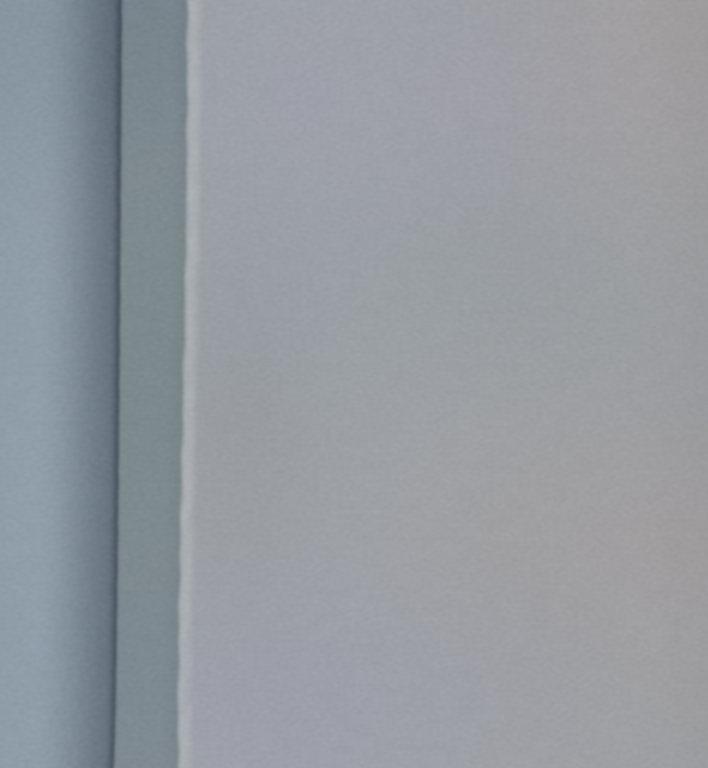
This texture is drawn by a WebGL 2 fragment shader. Its source:

```glsl
#version 300 es
precision highp float;
// A pale grey wall panel beside a shaded recess, a narrow side strip and a bright worn edge.

uniform vec2 u_resolution;
out vec4 fragColor;

// Colours
const vec3 RECESS_LIGHT = vec3(0.555, 0.610, 0.655);
const vec3 RECESS_SHADE = vec3(0.385, 0.435, 0.480);
const vec3 GROOVE_DARK  = vec3(0.265, 0.305, 0.350);
const vec3 STRIP_COOL   = vec3(0.495, 0.540, 0.575);
const vec3 STRIP_GREEN  = vec3(0.490, 0.542, 0.552);
const vec3 EDGE_LIGHT   = vec3(0.670, 0.688, 0.702);
const vec3 PANEL_LEFT   = vec3(0.612, 0.632, 0.655);
const vec3 PANEL_RIGHT  = vec3(0.622, 0.626, 0.638);
const vec3 VIOLET_TINT  = vec3(0.004, -0.003, 0.017);
const vec3 WARM_TINT    = vec3(0.010, -0.004, -0.012);

// Layout, as fractions of the canvas width
const float GROOVE_BOTTOM = 0.158;
const float GROOVE_TOP    = 0.170;
const float GROOVE_WIDTH  = 0.0036;
const float SHADE_REACH   = 0.115;
const float RIDGE_BOTTOM  = 0.251;
const float RIDGE_TOP     = 0.264;
const float RIDGE_WIDTH   = 0.024;

// Surface
const float GRAIN_SCALE   = 150.0;
const float GRAIN_AMOUNT  = 0.020;
const float MOTTLE_SCALE  = 42.0;
const float MOTTLE_AMOUNT = 0.010;
const float CLOUD_SCALE   = 3.2;
const float CLOUD_AMOUNT  = 0.016;

vec2 hashGradient(vec2 cell) {
    vec3 q = fract(cell.xyx * vec3(0.1031, 0.1030, 0.0973));
    q += dot(q, q.yzx + 33.33);
    return fract((q.xx + q.yz) * q.zy) * 2.0 - 1.0;
}

float gradientNoise(vec2 p) {
    vec2 i = floor(p), f = p - i;
    vec2 w = f * f * f * (f * (f * 6.0 - 15.0) + 10.0);
    vec2 e = vec2(0.0, 1.0);
    float a = dot(hashGradient(i), f);
    float b = dot(hashGradient(i + e.yx), f - e.yx);
    float c = dot(hashGradient(i + e.xy), f - e.xy);
    float d = dot(hashGradient(i + e.yy), f - e.yy);
    return mix(mix(a, b, w.x), mix(c, d, w.x), w.y);
}

// Soft round patch, one at its centre
float patchGlow(vec2 uv, vec2 centre, vec2 radius) {
    vec2 d = (uv - centre) / radius;
    return exp(-dot(d, d));
}

// Recess on the left, darkening towards the groove
vec3 recessColor(vec2 uv, float gap) {
    float shade = 1.0 - smoothstep(-0.02, SHADE_REACH, gap);
    vec3 color = mix(RECESS_LIGHT, RECESS_SHADE, shade);
    return color - 0.025 * smoothstep(0.65, 1.0, uv.y) + 0.012 * patchGlow(uv, vec2(0.05, 0.3), vec2(0.06, 0.4));
}

// Side strip, greener through the middle heights
vec3 stripColor(vec2 uv, float ridge) {
    vec3 color = mix(STRIP_COOL, STRIP_GREEN, patchGlow(uv, vec2(0.21, 0.52), vec2(0.3, 0.32)));
    color -= 0.018 * smoothstep(0.75, 1.0, uv.y);
    return color - 0.018 * smoothstep(0.025, 0.0, ridge - uv.x);
}

// Broad panel with faint colour drifts
vec3 panelColor(vec2 uv) {
    vec3 color = mix(PANEL_LEFT, PANEL_RIGHT, smoothstep(0.3, 1.0, uv.x));
    color += VIOLET_TINT * patchGlow(uv, vec2(0.55, 0.87), vec2(0.30, 0.14));
    color += VIOLET_TINT * patchGlow(uv, vec2(0.42, 0.08), vec2(0.30, 0.14));
    color += WARM_TINT * patchGlow(uv, vec2(0.98, 0.95), vec2(0.20, 0.20));
    color += WARM_TINT * patchGlow(uv, vec2(0.90, 0.30), vec2(0.35, 0.14));
    color += WARM_TINT * 0.6 * patchGlow(uv, vec2(0.34, 0.38), vec2(0.10, 0.20));
    color -= 0.016 * patchGlow(uv, vec2(0.34, 0.42), vec2(0.09, 0.24));
    color -= vec3(0.018, 0.008, 0.010) * patchGlow(uv, vec2(0.62, 0.62), vec2(0.40, 0.16));
    return color - 0.020 * smoothstep(0.88, 1.05, uv.x);
}

void main() {
    vec2 uv = gl_FragCoord.xy / u_resolution;
    vec2 p = gl_FragCoord.xy / u_resolution.y;
    float aa = 1.2 / u_resolution.x;

    // Slightly leaning, uneven boundaries
    float groove = mix(GROOVE_BOTTOM, GROOVE_TOP, sqrt(uv.y)) + 0.0012 * gradientNoise(vec2(3.0, p.y * 45.0));
    float ridge = mix(RIDGE_BOTTOM, RIDGE_TOP, smoothstep(0.0, 0.9, uv.y))
                + 0.0035 * gradientNoise(vec2(7.0, p.y * 26.0));
    float gap = groove - uv.x;

    // Flat areas from left to right
    vec3 color = mix(recessColor(uv, gap), stripColor(uv, ridge), smoothstep(-aa, aa, -gap));
    color = mix(color, panelColor(uv), smoothstep(-0.003 - aa, 0.005 + aa, uv.x - ridge));

    // Dark groove line, fading slowly on the recess side
    float side = gap > 0.0 ? GROOVE_WIDTH * 1.6 : GROOVE_WIDTH * 0.7;
    float line = exp(-pow(gap / (side + 0.5 * aa), 2.0));
    color = mix(color, GROOVE_DARK, 0.75 * line * mix(0.85, 1.0, uv.y));

    // Bright worn ridge
    float across = (uv.x - ridge) / RIDGE_WIDTH;
    float glow = smoothstep(-0.12, 0.28, across) * (1.0 - smoothstep(0.42, 1.05, across));
    float wear = 0.85 + 0.45 * gradientNoise(vec2(uv.x * 70.0, p.y * 30.0));
    color = mix(color, EDGE_LIGHT, clamp(glow * wear, 0.0, 1.0));

    // Fine grain, mottling and broad clouds
    float grain = gradientNoise(p * GRAIN_SCALE * vec2(0.85, 1.15));
    float mottle = gradientNoise(p * MOTTLE_SCALE * vec2(0.8, 1.3) + 11.0);
    float cloud = gradientNoise(p * CLOUD_SCALE + 5.0);
    color += GRAIN_AMOUNT * grain + MOTTLE_AMOUNT * mottle;
    color += CLOUD_AMOUNT * cloud * vec3(0.7, 0.4, 0.1);

    fragColor = vec4(clamp(color, 0.0, 1.0), 1.0);
}
```
